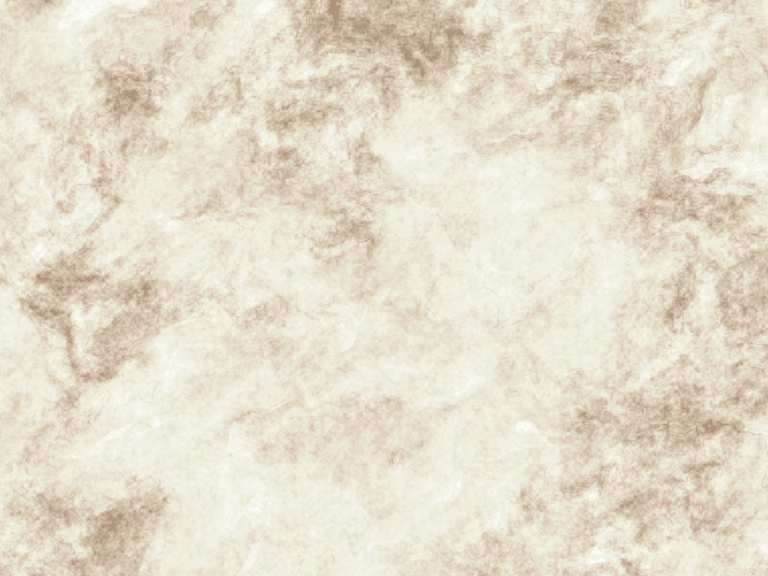
A WebGL 2 fragment shader for this texture:

```glsl
#version 300 es
precision highp float;

uniform vec2 u_resolution;
out vec4 outColor;

#define PATCH_SCALE 4.2
#define MOTTLE_SCALE 17.0
#define GRAIN_SCALE 150.0
#define VEIN_SCALE 11.0
#define SLANT 0.55
#define STRETCH 1.45
#define WARP 0.035
#define PATCH_GAIN 0.80
#define MOTTLE_GAIN 0.50
#define GRAIN_GAIN 0.62
#define VEIN_DEPTH 0.95
#define CHIP_GLOW 1.2

const float FBM_DEVIATION = 0.124;

float hash(vec2 p) {
    return fract(sin(dot(p, vec2(127.1, 311.7))) * 43758.5);
}

float valueNoise(vec2 p) {
    vec2 cell = floor(p);
    vec2 f = fract(p);
    f = f * f * (3.0 - 2.0 * f);
    float low = mix(hash(cell), hash(cell + vec2(1.0, 0.0)), f.x);
    float high = mix(hash(cell + vec2(0.0, 1.0)), hash(cell + 1.0), f.x);
    return mix(low, high, f.y);
}

mat2 rotation(float angle) {
    float c = cos(angle), s = sin(angle);
    return mat2(c, -s, s, c);
}

// Layered noise with zero mean and roughly unit deviation
float fbm(vec2 p) {
    mat2 turn = rotation(0.6);
    float sum = 0.0, amplitude = 0.5;
    for (int i = 0; i < 5; i++) {
        sum += amplitude * (valueNoise(p) - 0.5);
        p = turn * p * 2.03 + 17.3;
        amplitude *= 0.5;
    }
    return sum / FBM_DEVIATION;
}

// Short broken lines along the zero contour of a noise field
float veins(vec2 p, float width) {
    float line = 1.0 - smoothstep(0.0, width, abs(fbm(p)));
    float gaps = smoothstep(0.5, 0.75, valueNoise(p * 1.4 + 41.0));
    return line * gaps;
}

float ramp(float from, float to, float x) {
    return clamp((x - from) / (to - from), 0.0, 1.0);
}

// Stone colours from brown shade to near white
vec3 stoneColor(float tone) {
    vec3 c = mix(vec3(0.68, 0.58, 0.48), vec3(0.80, 0.72, 0.63), ramp(-3.4, -2.0, tone));
    c = mix(c, vec3(0.87, 0.80, 0.72), ramp(-2.0, -1.0, tone));
    c = mix(c, vec3(0.90, 0.87, 0.79), ramp(-1.0, -0.25, tone));
    c = mix(c, vec3(0.93, 0.92, 0.85), ramp(-0.25, 0.6, tone));
    c = mix(c, vec3(0.96, 0.96, 0.92), ramp(0.6, 1.9, tone));
    return mix(c, vec3(0.995, 0.995, 0.98), ramp(1.9, 2.8, tone));
}

void main() {
    vec2 uv = gl_FragCoord.xy / u_resolution.y;

    // Slanted, stretched and folded stone coordinates
    vec2 p = rotation(SLANT) * uv;
    p.y *= STRETCH;
    vec2 fold = vec2(fbm(p * 5.0 + 3.1), fbm(p * 5.0 + 27.7));
    vec2 q = p + fold * WARP;
    vec2 loose = uv + fold.yx * WARP * 0.6;

    // Broad clouds, with stronger mottling in the brown ones
    float clouds = fbm(q * PATCH_SCALE + 8.4);
    float brown = 1.0 - smoothstep(-0.9, 0.7, clouds);
    float mottle = fbm(q * MOTTLE_SCALE + 51.0);
    float crumbs = fbm(loose * MOTTLE_SCALE * 2.6 + 75.0);
    float tone = clouds * PATCH_GAIN * (clouds > 0.0 ? 0.75 : 1.0);
    tone += MOTTLE_GAIN * (mottle + 0.75 * crumbs) * mix(0.6, 1.2, brown);

    // Fine grain with a faint upright weave
    float grain = valueNoise(uv * GRAIN_SCALE) + valueNoise(uv * GRAIN_SCALE * 1.9 + 9.0) - 1.0;
    float weave = valueNoise(uv * GRAIN_SCALE * vec2(0.9, 0.25)) + valueNoise(uv * GRAIN_SCALE * vec2(0.25, 0.9)) - 1.0;
    tone += GRAIN_GAIN * (2.2 * grain + 0.6 * weave) * mix(0.6, 1.0, brown);

    // Dark cracks and pale curling threads
    tone -= VEIN_DEPTH * veins(loose * VEIN_SCALE + 5.0, 0.15);
    tone -= VEIN_DEPTH * veins(loose * VEIN_SCALE * 2.2 + 63.0, 0.25) * mix(0.4, 1.0, brown);
    tone += 0.8 * veins(q * VEIN_SCALE * 0.9 + 90.0, 0.3);

    // Scattered pale chips
    float chips = smoothstep(1.5, 1.9, fbm(q * 10.0 + 130.0));
    tone += CHIP_GLOW * chips;

    outColor = vec4(stoneColor(tone + 0.05), 1.0);
}
```
